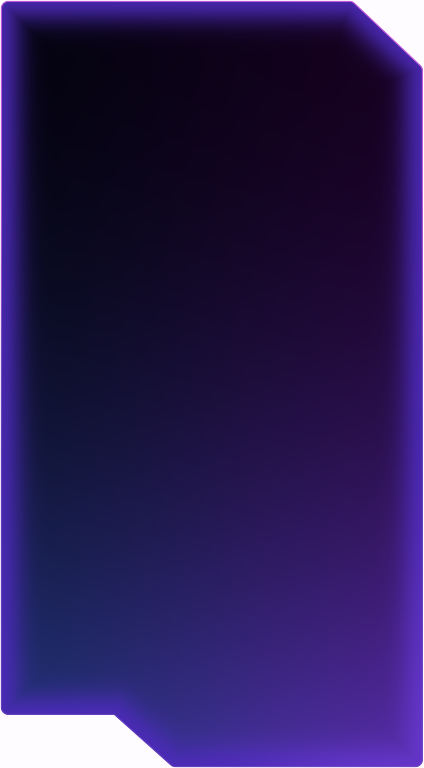
Write a Shadertoy shader that draws this background.

```glsl
// Dark violet panel with clipped corners, a soft inner glow and a thin neon rim.
#define CANVAS vec2(0.5508, 1.0)
#define CORNER_RADIUS 0.010
#define GLOW_WIDTH 0.029
#define GLOW_STRENGTH 0.88
#define RIM_WIDTH 0.0016
#define FALLOFF 1.9

const vec3 WHITE = vec3(1.0, 0.99, 1.0);
const vec3 TOP_LEFT = vec3(0.010, 0.010, 0.055);
const vec3 TOP_RIGHT = vec3(0.088, 0.000, 0.125);
const vec3 LOW_LEFT = vec3(0.140, 0.220, 0.510);
const vec3 LOW_RIGHT = vec3(0.345, 0.175, 0.670);
const vec3 GLOW = vec3(0.300, 0.165, 0.730);
const vec3 GLOW_LOW = vec3(0.400, 0.215, 0.800);
const vec3 RIM_PINK = vec3(0.840, 0.400, 0.900);
const vec3 RIM_VIOLET = vec3(0.490, 0.320, 0.780);

// Panel outline, pulled inward by the corner radius
const int CORNERS = 7;
const vec2 outline[CORNERS] = vec2[CORNERS](
    vec2(0.228, 0.011), vec2(0.5395, 0.011), vec2(0.5395, 0.908),
    vec2(0.454, 0.989), vec2(0.011, 0.989), vec2(0.011, 0.079),
    vec2(0.152, 0.079));

// Signed distance to the rounded outline, negative inside
float panelDistance(vec2 p) {
    float nearest = 1e3;
    float side = 1.0;
    for (int i = 0; i < CORNERS; i++) {
        vec2 a = outline[i];
        vec2 b = outline[(i + 1) % CORNERS];
        vec2 edge = b - a;
        vec2 toP = p - a;
        vec2 gap = toP - edge * clamp(dot(toP, edge) / dot(edge, edge), 0.0, 1.0);
        nearest = min(nearest, dot(gap, gap));
        // Flip the sign at each edge crossed by a ray
        if ((a.y > p.y) != (b.y > p.y) && p.x < a.x + edge.x * (p.y - a.y) / edge.y) {
            side = -side;
        }
    }
    return side * sqrt(nearest) - CORNER_RADIUS;
}

// Four-corner gradient, brightening toward the bottom
vec3 panelColor(vec2 uv) {
    float depth = pow(1.0 - uv.y, FALLOFF);
    float across = smoothstep(-0.1, 1.1, uv.x);
    return mix(mix(TOP_LEFT, TOP_RIGHT, across),
               mix(LOW_LEFT, LOW_RIGHT, across), depth);
}

void mainImage(out vec4 fragColor, in vec2 fragCoord) {
    vec2 uv = fragCoord / iResolution.xy;
    float pixel = 1.0 / iResolution.y;
    float d = panelDistance(uv * CANVAS);
    float inside = max(-d, 0.0);

    // Interior and inner glow
    vec3 color = panelColor(uv);
    float glow = exp(-pow(inside / GLOW_WIDTH, 2.0));
    float warmth = smoothstep(0.4, 1.0, uv.x) * (1.0 - smoothstep(0.0, 0.45, uv.y));
    color = mix(color, mix(GLOW, GLOW_LOW, warmth), GLOW_STRENGTH * glow);

    // Rim, pink above and violet below
    float rim = 1.0 - smoothstep(RIM_WIDTH - 0.5 * pixel, RIM_WIDTH + 0.5 * pixel, inside);
    float pink = smoothstep(0.35, 0.85, uv.y);
    color = mix(color, mix(RIM_VIOLET, RIM_PINK, pink), rim * mix(0.55, 0.85, pink));

    // Surrounding white
    color = mix(color, WHITE, smoothstep(-0.5 * pixel, 0.5 * pixel, d));
    fragColor = vec4(color, 1.0);
}
```
